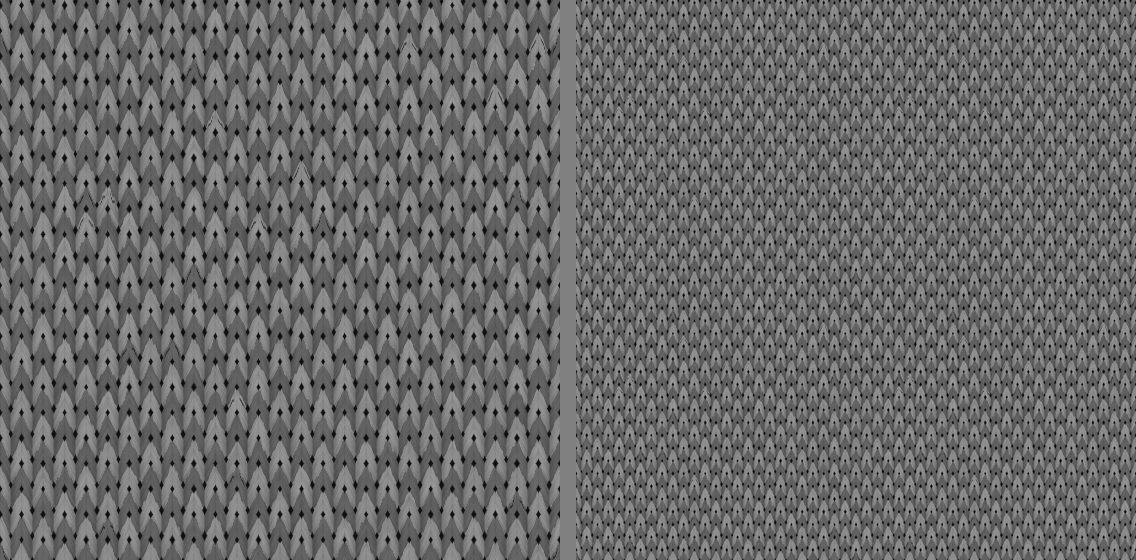
Left: one tile. Right: repeated 2 by 2.
Give the GLSL for this texture, as a three.js fragment shader.

```glsl
// Two-tone grey knitted fabric: a checkerboard of chevron stitches with small dark gaps.
varying vec2 vUv;

const vec2 GRID = vec2(26.0, 22.0);   // stitch columns and rows
const float ROW_SHIFT = 0.19;         // moves the gaps to their height in a row
const float SLANT = 1.72;             // drop of a leg, in rows per column
const float SIDE_GAP_RISE = 0.14;     // height of side gaps above centre gaps

const vec3 DARK_YARN = vec3(0.372);
const vec3 LIGHT_YARN = vec3(0.535);
const vec3 GAP_COLOR = vec3(0.06);

float hash(vec2 p) {
  vec3 q = fract(vec3(p.xyx) * 0.1031);
  q += dot(q, q.yzx + 33.33);
  return fract((q.x + q.y) * q.z);
}

// Value noise whose lattice wraps after a whole period
float wrapNoise(vec2 p, vec2 period) {
  vec2 i = floor(p);
  vec2 f = fract(p);
  f = f * f * (3.0 - 2.0 * f);
  float a = hash(mod(i, period));
  float b = hash(mod(i + vec2(1.0, 0.0), period));
  float c = hash(mod(i + vec2(0.0, 1.0), period));
  float d = hash(mod(i + vec2(1.0, 1.0), period));
  return mix(mix(a, b, f.x), mix(c, d, f.x), f.y);
}

// Soft diamond gaps on a unit lattice, each with its own size
float gapMask(vec2 p, vec2 halfSize, float seed) {
  vec2 id = floor(p + 0.5);
  vec2 q = abs(p - id);
  float size = mix(0.8, 1.2, hash(mod(id, GRID) + seed));
  float d = q.x / halfSize.x + q.y / halfSize.y;
  return 1.0 - smoothstep(0.55, 1.35, d / size);
}

// Fine strands that run along the slanted legs
float strands(float across, float along) {
  float coarse = wrapNoise(vec2(across * 6.0, along * 2.0), GRID.yx * vec2(6.0, 2.0));
  float fine = wrapNoise(vec2(across * 13.0, along * 3.0), GRID.yx * vec2(13.0, 3.0));
  return coarse * 0.5 + fine * 0.5 - 0.5;
}

// Rare dark slit where a strand has come loose
float looseSlit(vec2 stitch, float across, float side) {
  float chance = step(0.95, hash(stitch + 71.0));
  float line = 1.0 - smoothstep(0.02, 0.08, abs(across - 0.76));
  float reach = smoothstep(0.08, 0.16, side) * (1.0 - smoothstep(0.28, 0.4, side));
  return chance * line * reach;
}

void main() {
  vec2 p = vUv * GRID + vec2(0.0, ROW_SHIFT);
  float column = floor(p.x + 0.5);
  float offset = p.x - column;
  float side = abs(offset);

  // Slanted rows form the chevrons; upright noise frays their borders
  float slanted = p.y + SLANT * side;
  float fray = wrapNoise(p * vec2(9.0, 2.0), GRID * vec2(9.0, 2.0)) - 0.5;
  float frayed = slanted + 0.22 * fray * (1.0 - smoothstep(0.3, 0.5, side));
  float row = floor(frayed);
  float across = fract(frayed);
  vec2 stitch = mod(vec2(column, row), GRID);

  // Alternate the yarns and soften the borders between them
  float yarn = mod(stitch.x + stitch.y, 2.0);
  yarn = mix(yarn, 1.0 - yarn, smoothstep(0.9, 1.0, across));
  yarn = mix(yarn, 0.5, smoothstep(0.455, 0.5, side));
  vec3 color = mix(DARK_YARN, LIGHT_YARN, yarn);

  // Legs darken toward their ends and in the creases
  float shade = 1.03 - 0.17 * smoothstep(0.18, 0.5, side);
  shade -= 0.07 * (1.0 - smoothstep(0.0, 0.16, across));
  shade -= 0.06 * (1.0 - smoothstep(0.0, 0.07, side));
  shade += 0.05 * (hash(stitch + 13.0) - 0.5);
  shade += 0.2 * strands(slanted, p.x);
  shade -= 0.5 * looseSlit(stitch, across, side);
  color *= shade;

  // Gaps under each tip and between neighbouring columns
  float centreGap = gapMask(p + vec2(0.0, 0.02), vec2(0.115, 0.16), 5.0);
  float sideGap = gapMask(p - vec2(0.5, SIDE_GAP_RISE), vec2(0.105, 0.18), 47.0);
  color = mix(color, GAP_COLOR, max(centreGap, sideGap));

  gl_FragColor = vec4(color, 1.0);
}
```
